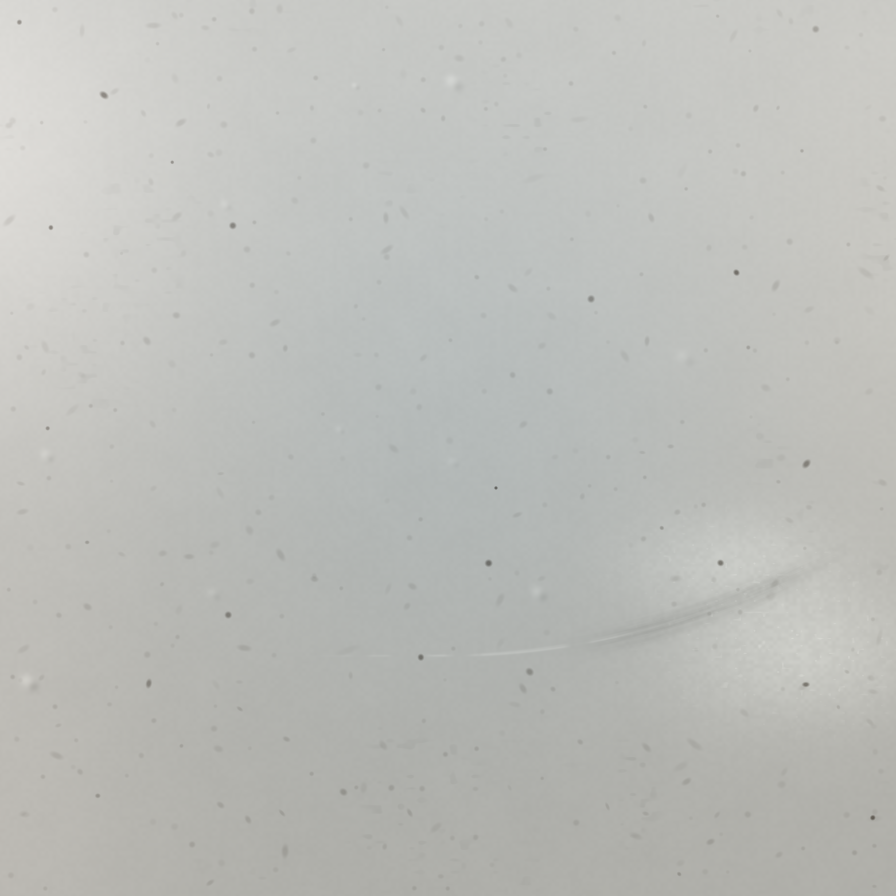
A three.js fragment shader for this texture:

```glsl
// Draws a softly lit off-white painted panel with dust specks, small bumps and a curved scuff.
varying vec2 vUv;

float hash(vec2 p) {
  return fract(sin(dot(p, vec2(127.1, 311.7))) * 43758.5453);
}

vec2 hash2(vec2 p) {
  return vec2(hash(p), hash(p + 57.3));
}

float valueNoise(vec2 p) {
  vec2 cell = floor(p);
  vec2 f = fract(p);
  f = f * f * (3.0 - 2.0 * f);
  float low = mix(hash(cell), hash(cell + vec2(1.0, 0.0)), f.x);
  float high = mix(hash(cell + vec2(0.0, 1.0)), hash(cell + vec2(1.0, 1.0)), f.x);
  return mix(low, high, f.y);
}

float fbm(vec2 p) {
  float sum = 0.0;
  float weight = 0.5;
  for (int i = 0; i < 4; i++) {
    sum += weight * valueNoise(p);
    p = p * 2.03 + 17.7;
    weight *= 0.5;
  }
  return sum;
}

// Soft elliptical pool of light
float glow(vec2 p, vec2 center, vec2 spread) {
  vec2 d = (p - center) / spread;
  return exp(-dot(d, d));
}

// One randomly turned, slightly stretched speck in some cells of a grid
float specks(vec2 p, float cells, float chance, float radius, float stretch, float seed) {
  vec2 id = floor(p * cells) + seed;
  vec2 center = 0.2 + 0.6 * hash2(id + 3.1);
  vec2 d = (fract(p * cells) - center) / cells;
  float angle = 6.2832 * hash(id + 9.4);
  d = mat2(cos(angle), -sin(angle), sin(angle), cos(angle)) * d;
  d.x /= 1.0 + stretch * pow(hash(id + 5.2), 4.0);
  float size = radius * (0.6 + 0.6 * hash(id + 7.7));
  float spot = 1.0 - smoothstep(0.3 * size, 1.3 * size, length(d));
  return spot * step(hash(id), chance) * (0.35 + 0.65 * hash(id + 2.6));
}

// Raised dot: lit on the upper left, shaded on the lower right
float bumps(vec2 p, float cells, float chance, float seed) {
  vec2 id = floor(p * cells) + seed;
  vec2 center = 0.2 + 0.6 * hash2(id + 1.3);
  vec2 d = (fract(p * cells) - center) / cells;
  float size = mix(0.003, 0.007, hash(id + 4.4));
  float lit = glow(d, vec2(-0.4, 0.3) * size, vec2(size));
  float shade = glow(d, vec2(0.9, -0.8) * size, vec2(0.8 * size));
  return (lit - 0.9 * shade) * step(hash(id), chance) * (0.4 + 0.6 * hash(id + 8.8));
}

// Broad lighting: warm floor, pale top, cool middle and a bright left edge
vec3 panelLight(vec2 p) {
  vec3 warmShade = vec3(0.688, 0.686, 0.664);
  vec3 paleTop = vec3(0.785, 0.787, 0.772);
  vec3 color = mix(warmShade, paleTop, smoothstep(-0.05, 1.05, p.y));
  color += vec3(-0.030, -0.010, 0.004) * glow(p, vec2(0.52, 0.52), vec2(0.30, 0.36));
  color += vec3(0.095, 0.086, 0.086) * glow(p, vec2(-0.05, 0.82), vec2(0.24, 0.30));
  color += vec3(0.050, 0.042, 0.040) * glow(p, vec2(-0.05, 0.05), vec2(0.22, 0.45));
  color += vec3(0.020, 0.014, 0.008) * glow(p, vec2(1.05, 0.70), vec2(0.25, 0.45));
  return color;
}

// Height of the curved scuff at a given x
float scuffCurve(float x) {
  float bend = max(x - 0.5, 0.0);
  return 0.268 + 0.6 * bend * bend;
}

void main() {
  vec2 p = vUv;
  vec3 color = panelLight(p);

  // Glossy reflection with a grainy sparkle, split by the scuff
  float gloss = glow(p, vec2(0.89, 0.27), vec2(0.13, 0.075));
  gloss += 0.75 * glow(p, vec2(0.82, 0.375), vec2(0.11, 0.05));
  float fineGrain = valueNoise(p * 230.0) - 0.5;
  color += vec3(0.082, 0.085, 0.084) * gloss * (1.0 + 0.28 * fineGrain);
  float sparkle = smoothstep(0.80, 1.0, valueNoise(p * vec2(190.0, 240.0) + 31.0));
  color += 0.045 * sparkle * gloss;

  // Dark streaky smear and thin pale scratches along the curve
  float offset = p.y - scuffCurve(p.x);
  float streaks = fbm(vec2(p.x * 14.0, offset * 260.0));
  float smearSpan = smoothstep(0.60, 0.74, p.x) * (1.0 - smoothstep(0.84, 0.97, p.x));
  color -= 0.075 * smearSpan * exp(-pow(offset / 0.014, 2.0)) * (0.3 + streaks);
  float scratchSpan = smoothstep(0.32, 0.58, p.x) * (1.0 - smoothstep(0.66, 0.76, p.x));
  float scratch = exp(-pow(offset / 0.0014, 2.0));
  scratch += 0.5 * exp(-pow((offset - 0.010 * (p.x - 0.4)) / 0.0013, 2.0));
  color += 0.045 * scratchSpan * scratch * smoothstep(0.25, 0.65, valueNoise(p * vec2(45.0, 8.0)));

  // Faint mottling, surface grain and short patchy scuffs
  color += 0.012 * (fbm(p * 22.0) - 0.47) + 0.010 * fineGrain;
  float scuffs = smoothstep(0.72, 0.92, valueNoise(p * vec2(85.0, 150.0) + 12.0));
  color -= 0.028 * scuffs * smoothstep(0.56, 0.76, fbm(p * 7.0 + 40.0));

  // Bumps, then faint and strong dust specks
  color += 0.070 * bumps(p, 7.0, 0.24, 11.0);
  vec3 dust = vec3(0.95, 1.0, 1.03);
  color -= 0.075 * dust * specks(p, 27.0, 0.36, 0.0034, 1.5, 23.0);
  color -= 0.050 * dust * specks(p, 19.0, 0.30, 0.0038, 2.5, 71.0);
  color -= 0.330 * dust * specks(p, 14.0, 0.16, 0.0034, 0.8, 47.0);

  gl_FragColor = vec4(color, 1.0);
}
```
